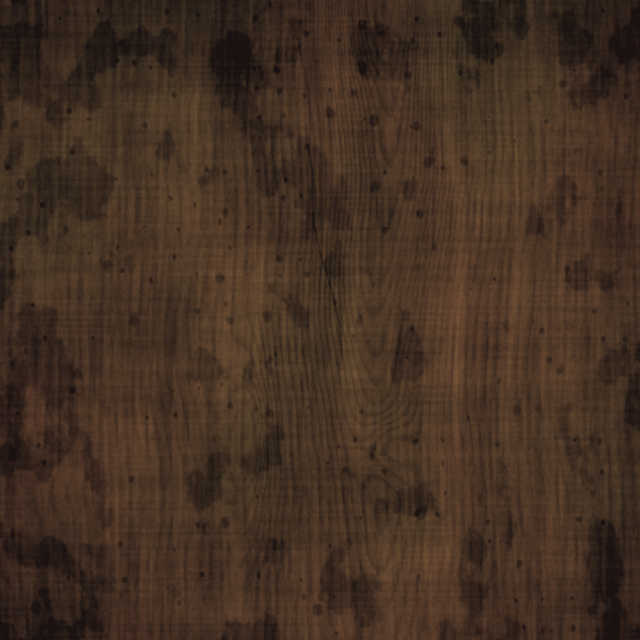
A WebGL 1 fragment shader for this texture:

```glsl
precision highp float;
uniform vec2 u_resolution;

#define BASE_TONE 0.50
#define RING_DENSITY 58.0
#define RING_DEPTH 0.21
#define FIBRE_DEPTH 0.24
#define WEAVE_DEPTH 0.12
#define STAIN_DEPTH 0.25
#define PIT_DEPTH 0.30
#define CRACK_DEPTH 0.28
#define VIGNETTE 0.32
#define DARK_WOOD vec3(0.14, 0.098, 0.083)
#define LIGHT_WOOD vec3(0.47, 0.33, 0.22)

float hash(vec2 p) {
  vec3 q = fract(vec3(p.xyx) * 0.1031);
  q += dot(q, q.yzx + 33.33);
  return fract((q.x + q.y) * q.z);
}

float noise(vec2 p) {
  vec2 i = floor(p), f = fract(p);
  f = f * f * (3.0 - 2.0 * f);
  return mix(mix(hash(i), hash(i + vec2(1.0, 0.0)), f.x),
             mix(hash(i + vec2(0.0, 1.0)), hash(i + 1.0), f.x), f.y);
}

float fbm(vec2 p) {
  float sum = 0.0, amp = 0.5;
  for (int i = 0; i < 5; i++) {
    sum += amp * noise(p);
    p = mat2(1.6, 1.2, -1.2, 1.6) * p + 17.3;
    amp *= 0.5;
  }
  return sum / 0.97;
}

// Soft elliptical spot, 1 at its centre
float spot(vec2 p, vec2 centre, vec2 size) {
  vec2 d = (p - centre) / size;
  return exp(-dot(d, d));
}

// Growth rings: upright lines, nested arches around one axis, two knots
float ringField(vec2 p) {
  float x = p.x - 0.6 + 0.03 * (noise(p * vec2(3.0, 4.0)) - 0.5);
  float axis = sqrt(x * x + 0.0005);
  float field = axis * RING_DENSITY;
  field -= 15.0 * p.y * exp(-axis * axis / 0.009);
  field += 5.0 * spot(p, vec2(0.39, 0.31), vec2(0.035, 0.14));
  field += 4.5 * spot(p, vec2(0.605, 0.30), vec2(0.04, 0.055));
  field += 2.2 * noise(p * vec2(7.0, 5.0) + 4.0);
  return field + 0.5 * noise(p * vec2(30.0, 22.0));
}

float rings(vec2 p) {
  float s = fract(ringField(p));
  float line = smoothstep(0.35, 0.85, s) * (1.0 - smoothstep(0.85, 1.0, s));
  float figure = 0.35 + 0.65 * spot(p, vec2(0.55, 0.45), vec2(0.22, 0.42));
  return line * figure * (0.5 + 0.8 * noise(p * vec2(14.0, 9.0) + 8.0));
}

// Small round holes, one at most per cell
float pits(vec2 p) {
  float amount = 0.0;
  for (int i = 0; i < 2; i++) {
    vec2 q = p * (13.0 + 11.0 * float(i)) + 31.0 * float(i);
    vec2 cell = floor(q);
    vec2 centre = 0.25 + 0.5 * vec2(hash(cell + 3.7), hash(cell + 9.1));
    float radius = mix(0.05, 0.12, hash(cell + 5.3));
    vec2 d = (fract(q) - centre) * vec2(1.0, 0.8);
    float dist = length(d) + 0.06 * (noise(q * 9.0) - 0.5);
    float present = step(0.72, hash(cell + 1.9));
    amount = max(amount, present * (1.0 - smoothstep(radius * 0.5, radius * 1.2, dist)));
  }
  return amount;
}

float crack(vec2 p) {
  float path = 0.485 + 0.05 * (1.0 - smoothstep(0.46, 0.68, p.y))
             - 0.02 * smoothstep(0.84, 0.95, p.y)
             + 0.012 * (fbm(vec2(p.y * 14.0, 2.0)) - 0.5);
  float extent = smoothstep(0.42, 0.48, p.y) * (1.0 - smoothstep(0.92, 0.97, p.y));
  float strength = 0.3 + 0.7 * noise(vec2(p.y * 18.0, 6.0));
  return extent * strength * (1.0 - smoothstep(0.0006, 0.003, abs(p.x - path)));
}

// Ragged dark patches, mostly near the sides and upper left
float stains(vec2 p) {
  float edge = smoothstep(0.26, 0.5, abs(p.x - 0.5));
  float zone = 0.10 * edge + 0.15 * spot(p, vec2(0.33, 0.85), vec2(0.15, 0.12))
             + 0.22 * spot(p, vec2(0.135, 0.69), vec2(0.03, 0.05))
             + 0.10 * spot(p, vec2(0.57, 0.93), vec2(0.1, 0.07));
  return smoothstep(0.62, 0.72, fbm(p * vec2(19.0, 14.0) + 2.0) + zone);
}

void main() {
  vec2 p = gl_FragCoord.xy / u_resolution;
  float sway = 0.02 * noise(p * vec2(4.0, 3.0) + 11.0);
  vec2 g = vec2(p.x + sway, p.y);

  // Broad light and shade, then upright streaks and fibres
  float tone = BASE_TONE + 0.55 * (fbm(p * vec2(5.0, 4.0) + 6.0) - 0.5);
  tone += 0.22 * (noise(g * vec2(32.0, 2.5)) - 0.5);
  tone += FIBRE_DEPTH * (noise(g * vec2(190.0, 9.0)) - 0.5);
  tone += 0.5 * FIBRE_DEPTH * (noise(g * vec2(260.0, 60.0) + 5.0) - 0.5);
  tone += WEAVE_DEPTH * (noise(p * vec2(9.0, 210.0)) - 0.5);
  tone += WEAVE_DEPTH * (noise(p * vec2(3.0, 24.0) + 7.0) - 0.5);
  tone += WEAVE_DEPTH * (noise(p * 280.0) - 0.5);

  // Worn pale bands
  float worn = spot(g, vec2(0.715, 0.48), vec2(0.03, 0.27));
  worn += 0.5 * spot(p, vec2(0.65, 0.17), vec2(0.06, 0.1));
  worn += 0.5 * spot(p, vec2(0.8, 0.72), vec2(0.09, 0.16));
  tone += worn * (0.08 + 0.3 * noise(g * vec2(85.0, 5.0) + 3.0));

  // Dark marks and shaded border
  tone -= RING_DEPTH * rings(p) + STAIN_DEPTH * stains(p);
  tone -= PIT_DEPTH * pits(p) + CRACK_DEPTH * crack(p);
  tone -= VIGNETTE * smoothstep(0.36, 0.74, length(p - 0.5));
  tone -= 0.12 * smoothstep(0.82, 1.0, p.y);

  vec3 colour = mix(DARK_WOOD, LIGHT_WOOD, clamp(tone, -0.12, 1.1));
  float tint = fbm(p * vec2(4.0, 3.0) + 21.0) - 0.5 + 0.2 * (p.y - 0.5);
  colour *= 1.0 + tint * vec3(-0.12, 0.14, 0.0);
  gl_FragColor = vec4(colour, 1.0);
}
```
